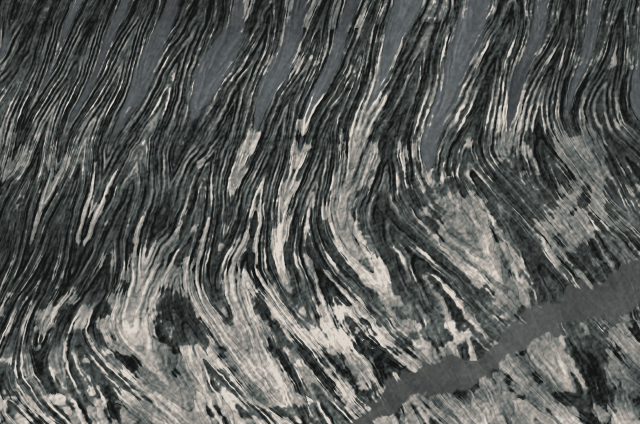
Give the GLSL for this texture, as a Shadertoy shader.

```glsl
// Aerial view of steeply folded rock strata with mud channels and pale slabs.
// A bent coordinate feeds a rounded triangle wave; its level lines are the beds,
// which are broken into ledges, lit by relief, then covered with slabs and mud.

#define FOLD_PERIOD 0.178
#define LIMB_DEPTH 0.09
#define PLUNGE 0.16
#define BED_FREQ 118.0
#define RELIEF_GAIN 0.34
#define PALE_LEVEL 0.565
#define LIGHT_STEP vec2(-0.0036, 0.0028)
#define SHADE_TINT vec3(0.95, 1.025, 1.005)
#define SUN_TINT vec3(1.035, 1.0, 0.955)
#define MUD_COLOR vec3(0.335, 0.355, 0.365)
#define STREAM_COLOR vec3(0.295, 0.305, 0.30)

float hash(vec2 p) {
    vec3 q = fract(vec3(p.xyx) * 0.1031);
    q += dot(q, q.yzx + 33.33);
    return fract((q.x + q.y) * q.z);
}

float noise(vec2 p) {
    vec2 i = floor(p), f = fract(p);
    f = f * f * (3.0 - 2.0 * f);
    return mix(mix(hash(i), hash(i + vec2(1, 0)), f.x),
               mix(hash(i + vec2(0, 1)), hash(i + vec2(1, 1)), f.x), f.y);
}

// Cellular noise: x = distance to the crack, y = random value of the block
vec2 blocks(vec2 p) {
    vec2 cell = floor(p);
    float nearest = 9.0, second = 9.0, value = 0.0;
    for (int j = -1; j <= 1; j++)
    for (int i = -1; i <= 1; i++) {
        vec2 id = cell + vec2(i, j);
        float d = length(id + vec2(hash(id), hash(id + 57.0)) - p);
        if (d < nearest) { second = nearest; nearest = d; value = hash(id + 13.0); }
        else second = min(second, d);
    }
    return vec2(second - nearest, value);
}

// Fold geometry: x = depth in the bed stack, y = along the beds, z = trough (0 crest, 1 trough)
vec3 foldCoords(vec2 p) {
    p += 0.009 * sin(p.yx * vec2(11.0, 8.0) + vec2(0.5, 2.0));
    p += 0.004 * sin(p.yx * vec2(27.0, 23.0) + p.xy * 9.0);
    float d = p.y - (0.12 + 0.44 * p.x);
    float bend = sqrt(d * d + 0.003);
    float above = 0.5 * (bend + d), below = 0.5 * (bend - d);
    float across = p.x - mix(0.56, 0.26, p.x / 1.5) * above - 0.58 * below;
    float phase = across / FOLD_PERIOD + 0.14 * sin(across * 9.0 + 1.0);
    float trough = 0.5 - 0.5 * asin(0.985 * cos(6.2832 * phase)) / 1.397;
    float depth = trough * LIMB_DEPTH + PLUNGE * p.y + 0.12 * across;
    depth += 0.012 * noise(p * 9.0) + 0.006 * noise(p * 33.0) + 0.003 * noise(p * 85.0);
    return vec3(depth, p.y, trough);
}

// Height of the layered rock
float bedHeight(vec2 p, vec3 fold) {
    float thick = noise(vec2(fold.x * BED_FREQ, fold.y * 8.0));
    float thin = noise(vec2(fold.x * BED_FREQ * 2.2, fold.y * 30.0 + 7.0));
    float grit = 0.6 * noise(p * 95.0) + 0.4 * noise(p * 190.0);
    return 0.46 * thick + 0.28 * thin + 0.26 * grit;
}

vec3 tinted(float tone) {
    return tone * mix(SHADE_TINT, SUN_TINT, smoothstep(0.33, 0.62, tone));
}

vec3 landscape(vec2 p) {
    vec3 fold = foldCoords(p);
    vec2 lit = p + LIGHT_STEP;
    float height = bedHeight(p, fold);
    float slope = height - bedHeight(lit, foldCoords(lit));
    float grain = noise(p * 165.0) - 0.5;
    float broad = noise(vec2(fold.x * 24.0, fold.y * 3.0 + 4.0));
    vec2 ledge = blocks(vec2(fold.x * 95.0, fold.y * 16.0));
    float crack = 1.0 - smoothstep(0.0, 0.16, ledge.x);

    // Dark beds broken into ledges, with sparse bright ridges
    float tone = 0.10 + 0.56 * height * height * (0.55 + 0.9 * broad) + RELIEF_GAIN * slope;
    tone += 0.11 * (ledge.y - 0.5) - 0.05 * crack + 0.06 * grain;
    float broken = noise(vec2(fold.x * 60.0, fold.y * 26.0));
    float ridge = smoothstep(0.59, 0.67, height) * smoothstep(0.52, 0.72, broken);
    tone += 0.27 * ridge;

    // Pale slabs: ragged strips along the beds, thickest in the lower basin
    float basin = (1.0 - smoothstep(0.40, 0.85, p.y)) * smoothstep(-0.2, 0.6, p.x);
    float corner = smoothstep(0.95, 1.35, p.x) * (1.0 - smoothstep(0.2, 0.4, p.y));
    float patches = 0.42 * noise(vec2(fold.x * 30.0, fold.y * 6.0 + 2.0))
                  + 0.33 * noise(p * 8.0 + 5.0) + 0.25 * noise(p * 34.0);
    patches += 0.18 * (fold.z - 0.5) + 0.14 * (basin - 0.8) + 0.06 * corner;
    patches += 0.30 * (height - 0.5) + 0.07 * (ledge.y - 0.5);
    float pale = smoothstep(PALE_LEVEL, PALE_LEVEL + 0.06, patches);
    float slabTone = 0.47 + 0.16 * (ledge.y - 0.5) + 0.45 * (height - 0.45) + 0.5 * slope;
    slabTone += 0.26 * (noise(p * 15.0) - 0.4) + 0.1 * grain - 0.09 * crack;
    tone = mix(tone, slabTone, pale * 0.92);

    // Broad light and dark areas, dimmer toward the corners
    vec2 fromCenter = p - vec2(0.8, 0.45);
    tone *= 0.76 + 0.60 * noise(p * 3.1 + 1.7) - 0.14 * dot(fromCenter, fromCenter);
    vec3 color = tinted(clamp(tone, 0.08, 0.84));

    // Mud filling the troughs, widest toward the top
    float edge = mix(1.28, 0.70, smoothstep(0.35, 0.95, p.y));
    edge += 0.25 * (1.0 - smoothstep(0.1, 0.4, p.x)) + 0.4 * (noise(p * 6.0) - 0.5);
    float mud = smoothstep(edge - 0.03, edge + 0.04, fold.z + 0.4 * (0.5 - height));
    float mudShade = 0.74 + 0.36 * noise(p * 5.0) + 0.16 * noise(fold.xy * vec2(60.0, 8.0));
    mudShade += 0.16 * grain + 0.6 * slope * noise(p * 20.0);
    color = mix(color, MUD_COLOR * mudShade, mud * 0.9);

    // Stream crossing the lower right, with ragged banks
    float t = p.x - 0.9;
    float ragged = 0.05 * (noise(p * 11.0) - 0.5) + 0.04 * (noise(p * 38.0) - 0.5);
    float bank = abs(p.y - 0.04 - 0.5 * t - 0.014 * sin(t * 19.0)) - 0.02 - 0.03 * t;
    bank += 0.3 * max(0.0, -t) + 0.03 * (height - 0.5);
    float stream = 1.0 - smoothstep(-0.004, 0.004, bank - ragged);
    return mix(color, STREAM_COLOR * mudShade, stream * 0.92);
}

void mainImage(out vec4 fragColor, in vec2 fragCoord) {
    // Four samples per pixel smooth all edges
    vec3 sum = vec3(0.0);
    for (int k = 0; k < 4; k++) {
        vec2 offset = vec2(k & 1, k >> 1) * 0.5 - 0.25;
        sum += landscape((fragCoord + offset) / iResolution.y);
    }
    fragColor = vec4(sum * 0.25, 1.0);
}
```
